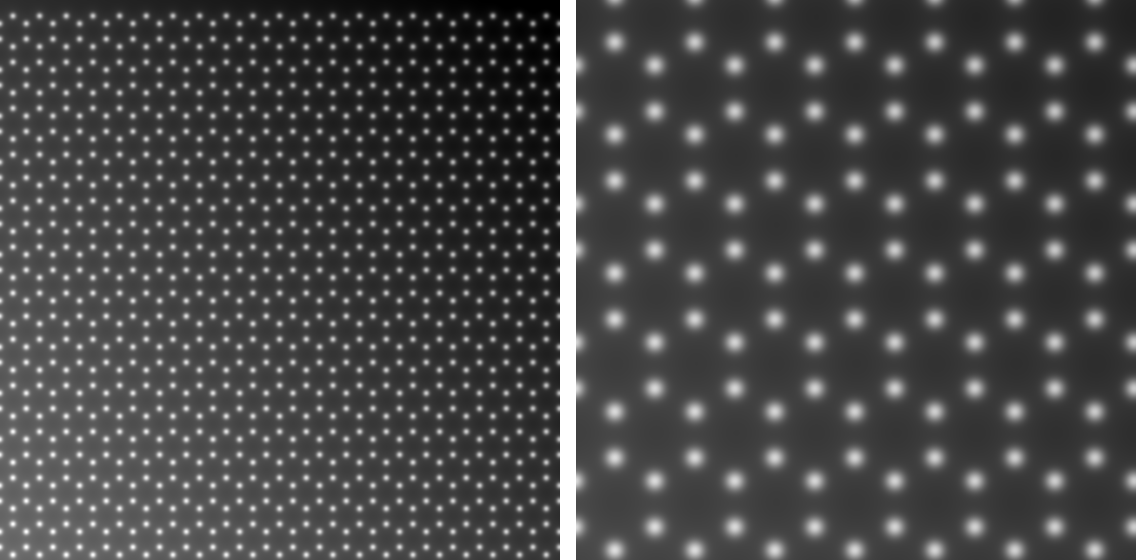
Left: the whole. Right: its middle third, enlarged.
Reproduce this pattern procedurally as a WebGL 2 fragment shader.

```glsl
#version 300 es
precision highp float;
// Soft glowing dots on the corners of a honeycomb, over a diagonal grey gradient.

uniform vec2 u_resolution;
out vec4 fragColor;

const float COLUMNS = 21.0;                 // honeycomb cells across
const vec2 ORIGIN = vec2(-0.0007, 0.0368);  // middle of one upright edge
const float TOP_LIMIT = 0.985;              // no dots above this height
const float DOT_SIGMA = 0.0039;
const float DOT_GAIN = 0.57;
const float HALO_SIGMA = 0.011;
const float HALO_GAIN = 0.045;
const float SHADE_DARK = -0.03;             // upper right corner
const float SHADE_LIGHT = 0.395;            // lower left corner

const float PITCH = 1.0 / COLUMNS;
const float SIDE = PITCH / sqrt(3.0);
const vec2 TILE = vec2(PITCH, 3.0 * SIDE);

// Bright core plus a wide faint halo.
float dotGlow(vec2 offset) {
    float d2 = dot(offset, offset);
    return DOT_GAIN * exp(-0.5 * d2 / (DOT_SIGMA * DOT_SIGMA))
         + HALO_GAIN * exp(-0.5 * d2 / (HALO_SIGMA * HALO_SIGMA));
}

// Sum of the glow from all corners in the surrounding tiles.
float honeycombGlow(vec2 p) {
    vec2 tile = floor((p - ORIGIN) / TILE + 0.5);
    float glow = 0.0;
    for (int j = -1; j <= 1; j++) {
        for (int i = -1; i <= 1; i++) {
            vec2 center = ORIGIN + (tile + vec2(i, j)) * TILE;
            // Each tile holds two mirrored pairs of corners.
            for (int k = 0; k < 4; k++) {
                float column = float(k / 2);
                float mirror = float(k % 2) * 2.0 - 1.0;
                vec2 corner = center + vec2(0.5 * PITCH * column,
                                            mirror * SIDE * (0.5 + 0.5 * column));
                if (corner.y < TOP_LIMIT) glow += dotGlow(p - corner);
            }
        }
    }
    return glow;
}

void main() {
    vec2 p = gl_FragCoord.xy / u_resolution;
    float diagonal = 0.5 * (p.x + p.y);
    float shade = mix(SHADE_LIGHT, SHADE_DARK, diagonal) + honeycombGlow(p);
    fragColor = vec4(vec3(clamp(shade, 0.0, 1.0)), 1.0);
}
```
